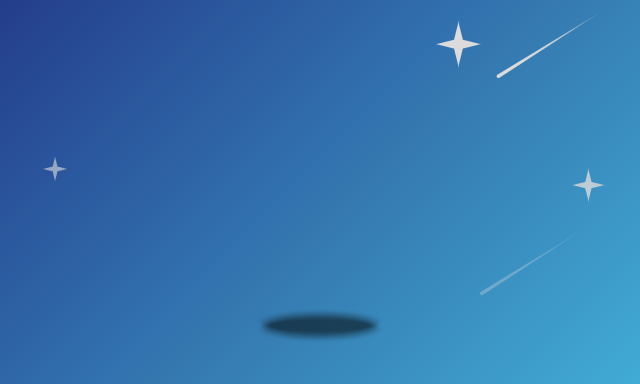
Write a Shadertoy shader that draws this background.

```glsl
// Lengths are in canvas heights
const float ASPECT = 1.662;

const vec3 SKY_DEEP = vec3(0.140, 0.240, 0.545);
const vec3 SKY_BLUE = vec3(0.195, 0.445, 0.690);
const vec3 SKY_SOFT = vec3(0.205, 0.470, 0.685);
const vec3 SKY_CYAN = vec3(0.255, 0.670, 0.838);
const vec3 SKY_STOPS = vec3(0.47, 0.53, 1.0);

const vec3 LIGHT = vec3(0.86);
const float STAR_WAIST = 0.2;

// Each star: centre, radius, opacity
const vec4 STARS[3] = vec4[3](
    vec4(1.1905, 0.885, 0.0574, 1.0),
    vec4(0.1430, 0.560, 0.0312, 0.62),
    vec4(1.5280, 0.518, 0.0410, 0.80));

// Each streak: head, opacity
const vec3 STREAKS[2] = vec3[2](
    vec3(1.2944, 0.8015, 1.0),
    vec3(1.2510, 0.2360, 0.33));
const vec2 STREAK_SPAN = vec2(0.270, 0.170);
const float STREAK_HALF_WIDTH = 0.0047;

const vec2 SHADOW_CENTRE = vec2(0.831, 0.152);
const vec2 SHADOW_RADII = vec2(0.143, 0.0285);
const float SHADOW_BLUR = 0.018;
const float SHADOW_OPACITY = 0.53;

float coverage(float dist, float softness) {
    return 1.0 - smoothstep(-softness, softness, dist);
}

vec3 skyColor(vec2 p) {
    float t = (p.x + 1.0 - p.y) / (ASPECT + 1.0);
    vec3 color = mix(SKY_DEEP, SKY_BLUE, clamp(t / SKY_STOPS.x, 0.0, 1.0));
    color = mix(color, SKY_SOFT, clamp((t - SKY_STOPS.x) / (SKY_STOPS.y - SKY_STOPS.x), 0.0, 1.0));
    return mix(color, SKY_CYAN, clamp((t - SKY_STOPS.y) / (SKY_STOPS.z - SKY_STOPS.y), 0.0, 1.0));
}

// Four points joined by straight edges
float starDistance(vec2 p, float radius) {
    vec2 q = abs(p);
    q = vec2(max(q.x, q.y), min(q.x, q.y));
    vec2 edge = vec2(STAR_WAIST, 1.0 - STAR_WAIST);
    return (dot(q, edge) - STAR_WAIST * radius) / length(edge);
}

float ellipseDistance(vec2 p, vec2 radii) {
    float k = length(p / radii);
    float slope = length(p / (radii * radii));
    return k * (k - 1.0) / max(slope, 1e-4);
}

// Round head narrowing to a faint tail
float streakMask(vec2 p, float softness) {
    float along = clamp(dot(p, STREAK_SPAN) / dot(STREAK_SPAN, STREAK_SPAN), 0.0, 1.0);
    float dist = length(p - along * STREAK_SPAN) - STREAK_HALF_WIDTH * (1.0 - along);
    return coverage(dist, softness) * (1.0 - along * along * along);
}

void mainImage(out vec4 fragColor, in vec2 fragCoord) {
    vec2 p = fragCoord / iResolution.xy * vec2(ASPECT, 1.0);
    float softness = 0.7 / iResolution.y;
    vec3 color = skyColor(p);

    // Soft shadow
    float shadow = coverage(ellipseDistance(p - SHADOW_CENTRE, SHADOW_RADII), SHADOW_BLUR);
    color *= 1.0 - SHADOW_OPACITY * shadow;

    // Stars
    for (int i = 0; i < STARS.length(); i++) {
        vec4 star = STARS[i];
        float mask = coverage(starDistance(p - star.xy, star.z), softness);
        color = mix(color, LIGHT, mask * star.w);
    }

    // Streaks
    for (int i = 0; i < STREAKS.length(); i++) {
        vec3 streak = STREAKS[i];
        color = mix(color, LIGHT, streakMask(p - streak.xy, softness) * streak.z);
    }

    fragColor = vec4(color, 1.0);
}
```
